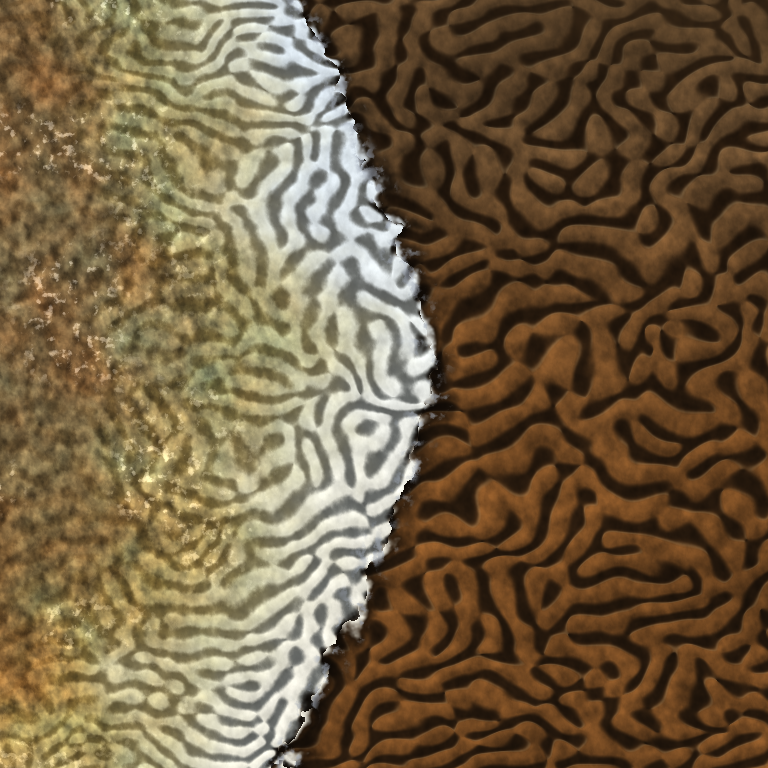
This texture is drawn by a three.js fragment shader. Its source:

```glsl
// Brain coral: living brown ridges on the right, a bleached white front, and
// olive, speckled decay on the left. Waves of one length, weighted by a
// wandering direction, are normalised into even, winding ridges.
#define LIVING_FREQ 23.5
#define BLEACHED_FREQ 30.0
#define WAVES 22
#define ALIGNMENT 0.9
#define TURN_SCALE 8.0
#define TURN_AMOUNT 4.5
#define WIGGLE 0.036
#define WIGGLE_SCALE 16.0
#define EDGE_JITTER 0.050
#define GRAIN_SCALE 85.0
#define LIGHT_DIR vec2(-0.45, 0.89)

varying vec2 vUv;

const float TAU = 6.28318;

float hash(vec2 p) {
  vec3 q = fract(p.xyx * 0.1031);
  q += dot(q, q.yzx + 33.33);
  return fract((q.x + q.y) * q.z);
}

float noise(vec2 p) {
  vec2 i = floor(p), f = fract(p);
  f = f * f * (3.0 - 2.0 * f);
  vec2 e = vec2(0.0, 1.0);
  return mix(mix(hash(i), hash(i + e.yx), f.x),
             mix(hash(i + e.xy), hash(i + e.yy), f.x), f.y);
}

float fbm(vec2 p) {
  float sum = 0.0, amp = 0.533;
  for (int i = 0; i < 4; i++) {
    sum += amp * noise(p);
    p = mat2(1.6, 1.2, -1.2, 1.6) * p + 17.3;
    amp *= 0.5;
  }
  return sum;
}

// x: ridge height from -1 to 1, yz: slope of the ridge
vec3 labyrinth(vec2 p, float freq) {
  float turn = 1.6 + TURN_AMOUNT * (noise(p * TURN_SCALE + 4.7) - 0.5);
  float height = 0.0;
  vec2 slope = vec2(0.0);
  for (int i = 0; i < WAVES; i++) {
    float n = float(i);
    float angle = (n + hash(vec2(n, 3.0))) * 0.5 * TAU / float(WAVES);
    float stretch = 0.93 + 0.14 * hash(vec2(n, 11.0));
    vec2 dir = vec2(cos(angle), sin(angle)) * stretch;
    float phase = TAU * (freq * dot(dir, p) + hash(vec2(n, 7.0)));
    float weight = exp(ALIGNMENT * cos(2.0 * (angle - turn)));
    height += weight * cos(phase);
    slope -= weight * sin(phase) * dir;
  }
  return vec3(height, slope) / sqrt(height * height + dot(slope, slope) + 0.3);
}

// Horizontal place of the bleaching front at height y
float frontLine(float y) {
  float d = y - 0.52;
  return 0.562 - 0.45 * (sqrt(d * d + 0.01) - 0.1);
}

vec3 livingCoral(vec2 uv, vec3 ridge, float light, float grain) {
  // Shade the flank turned away, so the groove reads as a cast shadow
  float body = smoothstep(-0.95, 0.25, ridge.x + 0.22 * light);
  float upper = smoothstep(0.40, 0.95, uv.y + 0.2 * (noise(uv * 5.0) - 0.5));
  vec3 top = mix(vec3(0.42, 0.265, 0.125), vec3(0.36, 0.265, 0.165), upper);
  vec3 col = mix(vec3(0.13, 0.085, 0.045), top, body);
  col *= 1.0 + 0.16 * light * body + 0.6 * (grain - 0.5);
  col *= 0.80 + 0.42 * fbm(uv * 9.0 + 3.0);
  // Pale rim where a lit flank meets the groove
  float rim = smoothstep(0.35, 0.0, abs(ridge.x + 0.4)) * smoothstep(-0.1, 0.8, light);
  col += rim * vec3(0.085, 0.085, 0.07);
  // Dim, murky upper right corner
  float murk = smoothstep(0.82, 1.0, uv.y) * smoothstep(0.4, 0.9, uv.x);
  return mix(col, vec3(0.24, 0.18, 0.11), 0.4 * murk);
}

vec3 bleachedCoral(vec2 uv, vec3 ridge, float light, float depth, float grain) {
  float patchy = depth + 0.18 * (fbm(uv * 7.0) - 0.5);
  float cream = smoothstep(0.04, 0.18, patchy);
  float olive = smoothstep(0.12, 0.27, patchy);
  float brown = smoothstep(0.24, 0.44, patchy);
  float decay = smoothstep(0.10, 0.34, patchy);
  vec3 chill = mix(vec3(0.93, 0.92, 0.87), vec3(0.85, 0.89, 0.92), smoothstep(0.2, 0.9, uv.y));
  vec3 top = mix(chill, vec3(0.83, 0.82, 0.70), cream);
  top = mix(top, vec3(0.63, 0.59, 0.41), olive);
  top = mix(top, vec3(0.49, 0.41, 0.28), brown);
  vec3 groove = mix(vec3(0.40, 0.41, 0.40), vec3(0.48, 0.45, 0.33), cream);
  groove = mix(groove, vec3(0.42, 0.37, 0.21), olive);
  groove = mix(groove, vec3(0.39, 0.30, 0.18), brown);
  // Decay frays the ridges, then dissolves them into grains
  float frayed = ridge.x + mix(0.9, 1.8, decay) * (grain - 0.5);
  float body = mix(smoothstep(-0.95, 0.45, frayed), grain, 0.55 * brown);
  vec3 col = mix(groove, top, body) * (1.0 + 0.06 * light);
  col *= 1.0 + mix(0.25, 1.1, decay) * (grain - 0.5);
  // Patches of rust and moss
  float hue = fbm(uv * 18.0 + 40.0) - 0.5;
  col *= 1.0 + decay * hue * vec3(0.25, -0.1, -0.35);
  // Scattered pale flecks
  float fleck = smoothstep(0.58, 0.78, fbm(uv * 120.0)) * smoothstep(0.35, 0.75, noise(uv * 11.0 + 8.0));
  col += 0.30 * fleck * decay;
  // Warm tint toward the lower left
  return col * mix(vec3(1.0), vec3(1.10, 1.03, 0.88), decay * smoothstep(0.6, 0.0, uv.y));
}

void main() {
  vec2 uv = vUv;
  float bend = uv.y - 0.5;
  vec2 warp = vec2(noise(uv * WIGGLE_SCALE), noise(uv * WIGGLE_SCALE + 31.0)) - 0.5;
  vec2 p = uv + vec2(0.0, 0.9 * bend * bend * bend) + WIGGLE * warp;

  // Signed distance right of the ragged front, toothed by the ridges
  float side = uv.x - frontLine(uv.y) + EDGE_JITTER * (fbm(uv * 34.0) - 0.5);
  vec3 ridge = labyrinth(p, side > 0.0 ? LIVING_FREQ : BLEACHED_FREQ);
  side -= 0.008 * ridge.x;
  float light = -dot(ridge.yz, LIGHT_DIR);
  float grain = fbm(uv * mat2(1.0, 0.35, -0.35, 0.8) * GRAIN_SCALE);
  float depth = max(-side, 0.0) * mix(0.80, 1.12, uv.y);

  vec3 living = livingCoral(uv, ridge, light, grain);
  living *= mix(0.35, 1.0, smoothstep(0.0, 0.04, side));
  vec3 bleached = bleachedCoral(uv, ridge, light, depth, grain);
  vec3 col = mix(bleached, living, smoothstep(-0.008, 0.008, side));
  // Loose pale crumbs in the shadow of the front
  float crumbs = smoothstep(0.52, 0.72, fbm(uv * 85.0 + 5.0)) * smoothstep(0.028, 0.004, abs(side));
  col = mix(col, vec3(0.62, 0.65, 0.70), 0.6 * crumbs);
  gl_FragColor = vec4(clamp(col, 0.0, 1.0), 1.0);
}
```
